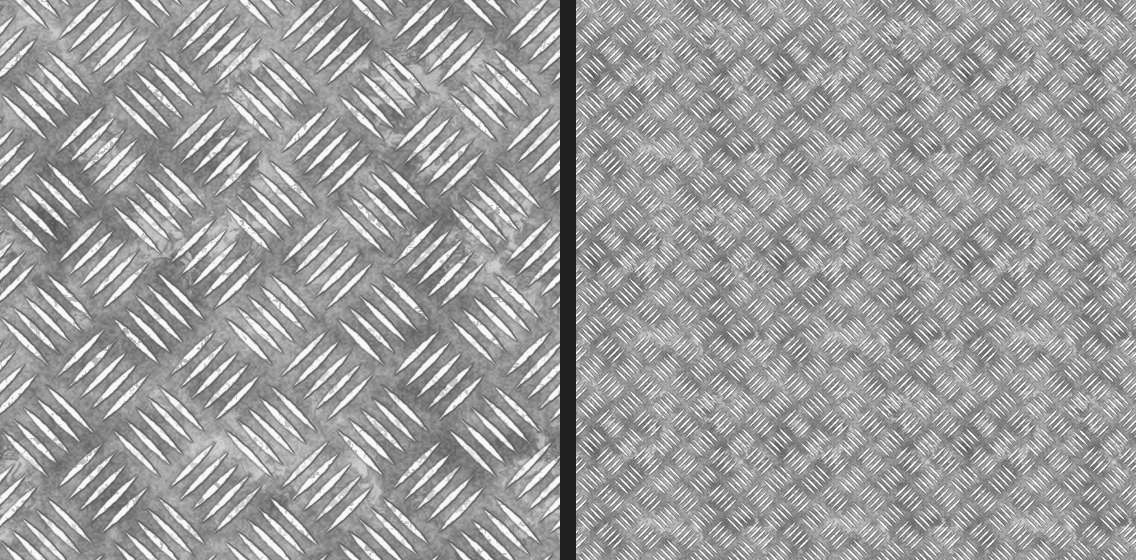
Left, the tile; right, the same tile 3 across and 3 down.
A Shadertoy shader for this texture:

```glsl
#define REPEATS 5.0
#define BAR_SPACING 0.141
#define BAR_HALF_LENGTH 0.272
#define BAR_HALF_WIDTH 0.025
#define RIM_OFFSET 0.010
#define RIM_WIDTH 0.007
#define WEAR 0.80
#define SCUFF 0.75
#define GRAIN 0.13

const vec3 STEEL = vec3(0.565);
const vec3 SCUFFED = vec3(0.86);
const vec3 RIM = vec3(0.36);
const vec3 POLISHED = vec3(0.97);
const vec3 WORN = vec3(0.64);

float hash(vec2 p) {
    return fract(sin(dot(p, vec2(127.1, 311.7))) * 43758.5);
}

// Value noise with n cells across the canvas, wrapping at the edges
float noise(vec2 uv, float n, float seed) {
    vec2 p = uv * n, i = floor(p), f = fract(p);
    f = f * f * (3.0 - 2.0 * f);
    vec2 a = mod(i, n) + seed, b = mod(i + 1.0, n) + seed;
    return mix(mix(hash(a), hash(vec2(b.x, a.y)), f.x),
               mix(hash(vec2(a.x, b.y)), hash(b), f.x), f.y);
}

float fbm(vec2 uv, float n, int octaves, float gain, float seed) {
    float sum = 0.0, total = 0.0, amp = 1.0;
    for (int k = 0; k < octaves; k++) {
        sum += amp * noise(uv, n, seed + float(k) * 7.3);
        total += amp;
        amp *= gain;
        n *= 2.0;
    }
    return sum / total;
}

// Mottled sheet with pale, ragged scuffs and fine grain
vec3 plate(vec2 uv) {
    vec2 warp = vec2(noise(uv, 40.0, 3.1), noise(uv, 40.0, 9.7)) - 0.5;
    vec2 st = uv + 0.022 * warp;
    float grime = fbm(st, 10.0, 5, 0.75, 1.7) - 0.5;
    float grain = noise(uv, 256.0, 5.9) - 0.5;
    float patches = smoothstep(0.42, 0.72, fbm(st, 7.0, 3, 0.6, 21.3));
    float flecks = smoothstep(0.44, 0.70, fbm(st, 36.0, 4, 0.8, 33.1));
    vec3 color = STEEL + 0.55 * grime + GRAIN * grain;
    return mix(color, SCUFFED, SCUFF * patches * flecks);
}

// Five raised lens bars lying along the given diagonal
vec3 bars(vec3 color, vec2 uv, vec2 center, vec2 along, float seed) {
    vec2 p = uv * REPEATS - center + 0.5;
    vec2 cell = mod(floor(p), REPEATS), q = fract(p) - 0.5;
    vec2 across = vec2(abs(along.y), -along.x * sign(along.y));
    float t = dot(q, along), s = dot(q, across);
    float index = clamp(round(s / BAR_SPACING), -2.0, 2.0);
    s -= index * BAR_SPACING;

    // Each bar differs a little in length, width and wear
    vec2 id = cell + vec2(index * 5.3, seed);
    float vary = hash(id), wear = hash(id + 17.0);
    t /= BAR_HALF_LENGTH * mix(0.96, 1.03, vary);
    float ragged = 0.008 * (noise(uv, 160.0, seed) - 0.5);
    float taper = 1.0 - t * t;
    float d = abs(s) - BAR_HALF_WIDTH * mix(0.92, 1.08, wear) * taper + ragged;
    float aa = REPEATS / iResolution.y;

    // Sloping shoulder and dark rim, heavier on the right side
    float side = mix(0.40, 0.90, smoothstep(-0.02, 0.02, s));
    float ends = smoothstep(1.2, 1.02, abs(t));
    float rim = 1.0 - smoothstep(0.0, RIM_WIDTH + aa, abs(d - RIM_OFFSET));
    float shadow = 0.22 * exp(-max(d, 0.0) * 45.0);
    color = mix(color, RIM, ends * max(side * rim, side * shadow));

    // Polished top, chipped by specks
    float specks = fbm(uv, 90.0, 3, 0.7, 41.9 + seed);
    float chips = smoothstep(0.58, 0.66, specks) * mix(0.3, 1.0, wear);
    vec3 top = mix(POLISHED, WORN, WEAR * chips);
    return mix(color, top, 1.0 - smoothstep(-aa, aa, d));
}

void mainImage(out vec4 fragColor, in vec2 fragCoord) {
    vec2 uv = fragCoord / iResolution.xy;
    vec3 color = plate(uv);

    // Two groups per repeat, half a repeat apart and crossing in direction
    for (int k = 0; k < 2; k++) {
        float g = float(k);
        vec2 along = vec2(1.0, 1.0 - 2.0 * g) * sqrt(0.5);
        color = bars(color, uv, vec2(0.92, 0.65) - 0.5 * g, along, 11.0 + 23.0 * g);
    }
    fragColor = vec4(clamp(color, 0.0, 1.0), 1.0);
}
```
